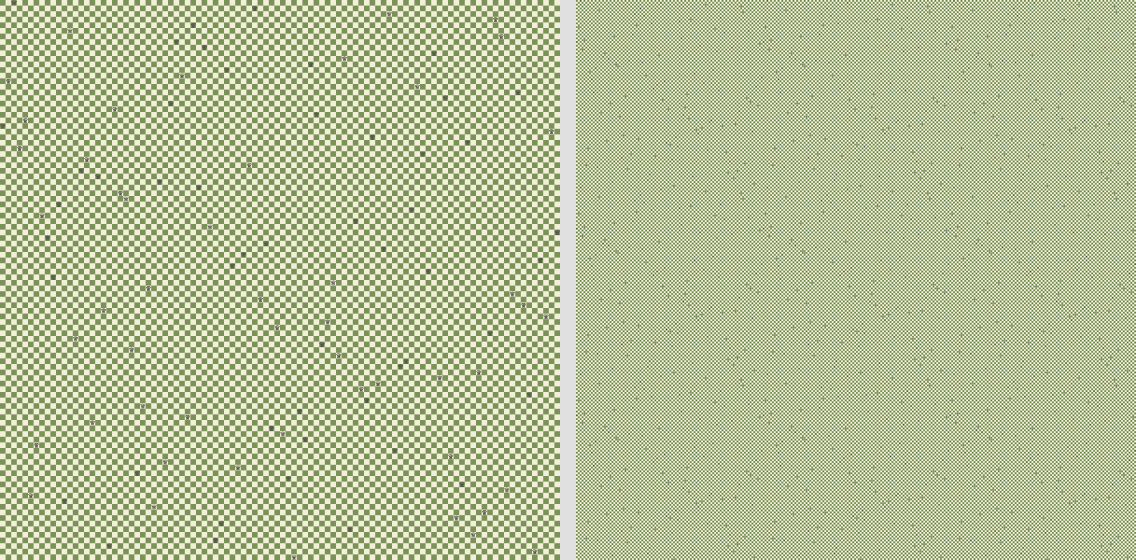
Left: one tile. Right: repeated 3 by 3.
Reproduce this pattern procedurally as a three.js fragment shader.

```glsl
// A 100 by 100 cream and green chessboard with one small queen in every row and column.
varying vec2 vUv;

// Square wave along each axis, from -1 to 1, averaged over one pixel
vec2 squareWave(vec2 p, vec2 pixel) {
  vec2 edge = 0.5 - abs(mod(p + 0.5, 2.0) - 1.0);
  return clamp(2.0 * edge / pixel, -1.0, 1.0);
}

// Powers of a primitive root modulo 101 visit each row exactly once
float queenRow(float column) {
  float power = 78.0;
  for (int i = 0; i < 100; i++) {
    if (float(i) >= column) break;
    power = mod(power * 27.0, 101.0);
  }
  return power - 1.0;
}

float box(vec2 p, vec2 halfSize) {
  vec2 d = abs(p) - halfSize;
  return length(max(d, 0.0)) + min(max(d.x, d.y), 0.0);
}

// Straight spike that narrows from foot to tip
float spike(vec2 p, vec2 foot, vec2 tip) {
  vec2 axis = tip - foot;
  float t = clamp(dot(p - foot, axis) / dot(axis, axis), 0.0, 1.0);
  return length(p - foot - axis * t) - mix(0.085, 0.02, t);
}

// Distance to a queen centred in a unit cell
float queen(vec2 p) {
  p.x = abs(p.x);
  // Base and tapered body
  float d = box(p - vec2(0.0, -0.35), vec2(0.24, 0.04)) - 0.02;
  float taper = 0.21 + 0.12 * (p.y + 0.2);
  d = min(d, box(p - vec2(0.0, -0.19), vec2(taper, 0.13)));
  // Five spikes, each with a ball on top
  for (int i = 0; i < 3; i++) {
    float k = float(i);
    vec2 tip = vec2(0.18 * k, 0.34 - 0.035 * k * k);
    d = min(d, spike(p, vec2(0.085 * k, -0.1), tip));
    d = min(d, length(p - tip) - 0.065);
  }
  return d;
}

void main() {
  vec2 p = vUv * 100.0;
  vec2 pixel = max(fwidth(p), vec2(0.0001));
  vec2 cell = mod(floor(p), 100.0);
  vec2 local = fract(p) - 0.5;

  // Board
  vec2 wave = squareWave(p, pixel);
  vec3 color = mix(vec3(0.48, 0.57, 0.35), vec3(0.95, 0.94, 0.84), 0.5 + 0.5 * wave.x * wave.y);

  // Queen with a dark rim and two pale bands
  if (abs(cell.y - queenRow(cell.x)) < 0.5) {
    float soft = max(pixel.x, pixel.y);
    float d = queen(local);
    vec3 ink = mix(vec3(0.34, 0.33, 0.32), vec3(0.21, 0.20, 0.20), clamp(0.5 + (d + 0.04) / soft, 0.0, 1.0));
    float band = min(abs(local.y + 0.12), abs(local.y + 0.28)) - 0.015;
    band = max(band, abs(local.x) - 0.17);
    ink = mix(ink, vec3(0.52, 0.51, 0.49), clamp(0.5 - band / soft, 0.0, 1.0) * 0.5);
    color = mix(color, ink, clamp(0.5 - d / soft, 0.0, 1.0));
  }

  gl_FragColor = vec4(color, 1.0);
}
```
